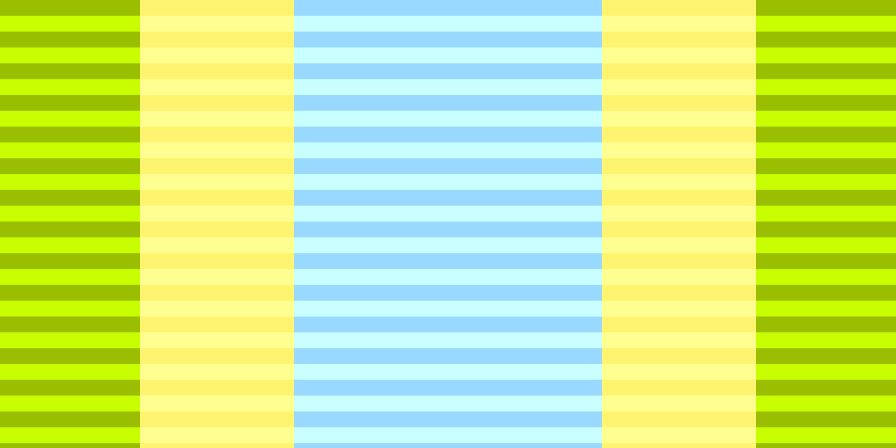
Write a Shadertoy shader that draws this pattern.

```glsl
// Five upright colour bands, mirrored about the centre line, crossed by
// even horizontal stripes that alternate a deep and a bright shade of each band.
// Lengths are in canvas heights; distances to edges give the antialiasing.

#define STRIPE_PAIRS 14.155  // deep + bright pairs per canvas height
#define INNER_HALF   0.34375 // half width of the blue band
#define OUTER_HALF   0.6875  // half width up to the end of the yellow bands

#define BLUE_DEEP     vec3(0.60, 0.85, 1.00)
#define BLUE_BRIGHT   vec3(0.79, 1.00, 1.00)
#define YELLOW_DEEP   vec3(1.00, 0.955, 0.435)
#define YELLOW_BRIGHT vec3(1.00, 1.00, 0.57)
#define GREEN_DEEP    vec3(0.60, 0.75, 0.00)
#define GREEN_BRIGHT  vec3(0.785, 0.995, 0.00)

// Coverage of the positive side of a signed distance, one pixel wide
float coverage(float dist, float pixel) {
    return clamp(dist / pixel + 0.5, 0.0, 1.0);
}

// Signed distance to the stripe edges: positive in bright, negative in deep
float stripeDistance(float depth) {
    float phase = depth * STRIPE_PAIRS;
    return (abs(fract(phase + 0.25) - 0.5) - 0.25) / STRIPE_PAIRS;
}

void mainImage(out vec4 fragColor, in vec2 fragCoord) {
    float pixel = 1.0 / iResolution.y;
    float fromCentre = abs(fragCoord.x - 0.5 * iResolution.x) * pixel;
    float fromTop = 1.0 - fragCoord.y * pixel;

    // Stripes pick the shade
    float bright = coverage(stripeDistance(fromTop), pixel);
    vec3 blue = mix(BLUE_DEEP, BLUE_BRIGHT, bright);
    vec3 yellow = mix(YELLOW_DEEP, YELLOW_BRIGHT, bright);
    vec3 green = mix(GREEN_DEEP, GREEN_BRIGHT, bright);

    // Bands pick the hue, from the centre outwards
    vec3 colour = mix(blue, yellow, coverage(fromCentre - INNER_HALF, pixel));
    colour = mix(colour, green, coverage(fromCentre - OUTER_HALF, pixel));

    fragColor = vec4(colour, 1.0);
}
```
